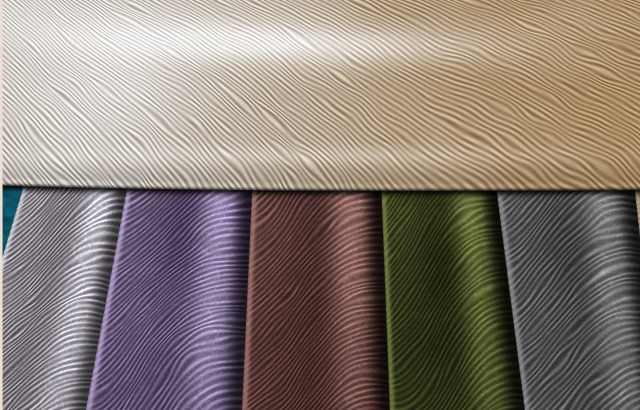
A WebGL 1 fragment shader for this texture:

```glsl
precision highp float;
uniform vec2 u_resolution;

#define ASPECT 1.561
#define CLOTH_FREQ 98.0
#define DRAPE_FREQ 88.0
#define CLOTH_RELIEF 0.36
#define DRAPE_RELIEF 0.95
#define SHEEN_POS 0.75
#define SHEEN_WIDTH 0.15
#define GLITTER 0.2

float hash(vec2 p) {
    p = fract(p * vec2(0.1031, 0.1130));
    p += dot(p, p.yx + 33.33);
    return fract((p.x + p.y) * p.x * 17.0);
}

float noise(vec2 p) {
    vec2 i = floor(p), f = fract(p);
    f = f * f * (3.0 - 2.0 * f);
    return mix(mix(hash(i), hash(i + vec2(1, 0)), f.x),
               mix(hash(i + vec2(0, 1)), hash(i + vec2(1, 1)), f.x), f.y);
}

float fbm(vec2 p) {
    float sum = 0.0, amp = 0.5;
    for (int i = 0; i < 4; i++) {
        sum += amp * noise(p);
        p = p * 2.03 + 17.1;
        amp *= 0.5;
    }
    return sum;
}

float blob(vec2 p, vec2 centre, vec2 radius) {
    vec2 d = (p - centre) / radius;
    return exp(-dot(d, d));
}

// Embossed ridges: contours of phase, broken up along their length
float ridges(float phase, float along, float freq) {
    float wobble = noise(vec2(phase * freq * 0.45, along * 11.0) + 40.0);
    float wave = sin(6.2832 * (phase * freq + 1.1 * wobble));
    float strength = 0.4 + 0.9 * noise(vec2(phase * freq * 0.9, along * 24.0) + 90.0);
    return wave * strength;
}

// edge: left x at top and bottom, then width at top and bottom
void drape(inout vec3 col, vec2 uv, vec4 edge, vec3 dark, vec3 light) {
    float v = clamp(uv.y / 0.535, 0.0, 1.0);
    float left = mix(edge.y, edge.x, v);
    float t = (uv.x - left) / mix(edge.w, edge.z, v);
    vec2 q = vec2(uv.x * ASPECT, uv.y);
    vec2 seed = q + edge.x * 13.0;

    // Grain climbs to the right, steepest across the middle
    float climb = 0.14 * t + 0.035 * (1.0 - cos(4.4 * t));
    float bend = 0.06 * noise(seed * vec2(5.0, 4.0) + 7.0);
    float phase = 0.72 * q.y - climb + bend + edge.x;
    float ridge = ridges(phase, q.x + 0.7 * q.y, DRAPE_FREQ);
    ridge += 0.35 * (ridge * ridge - 0.35);

    // Satin sheen, soft folds and the shaded turn at the right
    float d = (t - SHEEN_POS) / SHEEN_WIDTH;
    float sheen = exp(-d * d) * (0.45 + 0.42 * v);
    sheen += 0.28 * (1.0 - smoothstep(0.0, 0.6, t)) * (0.4 + 0.6 * v);
    sheen += 0.30 * (fbm(seed * 4.0) - 0.4);
    sheen = clamp(sheen, 0.0, 1.0);
    vec3 c = mix(dark, light, sheen);
    c *= 1.0 + DRAPE_RELIEF * ridge * mix(0.48, 0.2, sheen);
    c += light * GLITTER * pow(noise(q * 240.0 + 3.0 * noise(q * 90.0)), 4.0) * (0.4 + sheen);
    c *= 1.0 - (1.0 - 0.6 * light.g) * smoothstep(0.83, 0.98, t);

    // Bright folded lip on the left
    float lip = exp(-pow((t - 0.018) / 0.022, 2.0));
    c = mix(c, light * 1.1, 0.7 * lip);
    float aa = 0.8 / u_resolution.x;
    col = mix(col, c, smoothstep(-aa, aa, uv.x - left));
}

vec3 cloth(vec2 uv) {
    vec2 q = vec2(uv.x * ASPECT, uv.y);
    vec3 col = mix(vec3(0.79, 0.765, 0.735), vec3(0.67, 0.55, 0.40), smoothstep(0.1, 0.95, uv.x));
    float glow = 0.85 * blob(uv, vec2(0.40, 0.895 - 0.05 * (uv.x - 0.40)), vec2(0.30, 0.05));
    glow += 0.55 * blob(uv, vec2(0.13, 0.80), vec2(0.17, 0.16));
    glow += 0.30 * blob(uv, vec2(0.10, 0.98), vec2(0.28, 0.07));
    glow += 0.30 * blob(uv, vec2(0.45, 0.62), vec2(0.40, 0.025));
    glow += 0.18 * blob(uv, vec2(0.92, 0.92), vec2(0.22, 0.10));
    glow += 0.50 * (fbm(q * vec2(3.0, 6.0)) - 0.47);
    col = mix(col, vec3(0.95, 0.945, 0.94), clamp(glow, 0.0, 0.9));
    col *= 1.0 - 0.14 * (1.0 - smoothstep(0.54, 0.62, uv.y));

    // Grain falls to the right, flattening toward the top and the right
    float rise = uv.y - 0.5;
    float phase = 0.45 * rise + 0.65 * rise * rise + 0.75 * q.x - 0.12 * q.x * q.x;
    phase += 0.055 * noise(q * vec2(4.0, 5.0)) + 0.006 * noise(q * 15.0);
    float ridge = ridges(phase, q.x - 0.8 * q.y, CLOTH_FREQ);
    return col * (1.0 + CLOTH_RELIEF * (ridge - 0.1) * mix(0.65, 0.28, clamp(glow, 0.0, 1.0)));
}

void main() {
    vec2 uv = gl_FragCoord.xy / u_resolution;
    float aa = 0.8 / u_resolution.y;

    // Hanging drapes, left to right
    vec3 col = vec3(0.04, 0.33, 0.40) * (0.8 + 0.4 * noise(uv * 90.0));
    drape(col, uv, vec4(0.035, -0.068, 0.163, 0.202), vec3(0.45, 0.43, 0.45), vec3(0.80, 0.79, 0.84));
    drape(col, uv, vec4(0.198, 0.134, 0.196, 0.244), vec3(0.29, 0.24, 0.35), vec3(0.70, 0.63, 0.80));
    drape(col, uv, vec4(0.394, 0.378, 0.202, 0.231), vec3(0.25, 0.15, 0.14), vec3(0.62, 0.45, 0.43));
    drape(col, uv, vec4(0.596, 0.609, 0.180, 0.211), vec3(0.13, 0.145, 0.06), vec3(0.45, 0.49, 0.26));
    drape(col, uv, vec4(0.776, 0.820, 0.216, 0.210), vec3(0.25, 0.25, 0.255), vec3(0.53, 0.53, 0.54));
    drape(col, uv, vec4(0.992, 1.030, 0.200, 0.200), vec3(0.36, 0.31, 0.24), vec3(0.68, 0.62, 0.50));

    // Upper cloth with its hem and cast shadow
    float hem = 0.532 + 0.016 * pow(1.0 - uv.x, 3.0) + 0.005 * uv.x * uv.x;
    float above = uv.y - hem;
    col *= 1.0 - 0.85 * exp(-pow(max(-above, 0.0) / 0.012, 2.0));
    vec3 top = cloth(uv);
    top = mix(top, top * 1.12, exp(-pow((above - 0.012) / 0.006, 2.0)));
    top *= mix(0.5, 1.0, smoothstep(0.0, 0.008, above));
    col = mix(col, top, smoothstep(-aa, aa, above));

    // Pale strip at the left border
    col = mix(vec3(0.93, 0.87, 0.83), col, smoothstep(0.003, 0.005, uv.x));
    gl_FragColor = vec4(clamp(col, 0.0, 1.0), 1.0);
}
```
